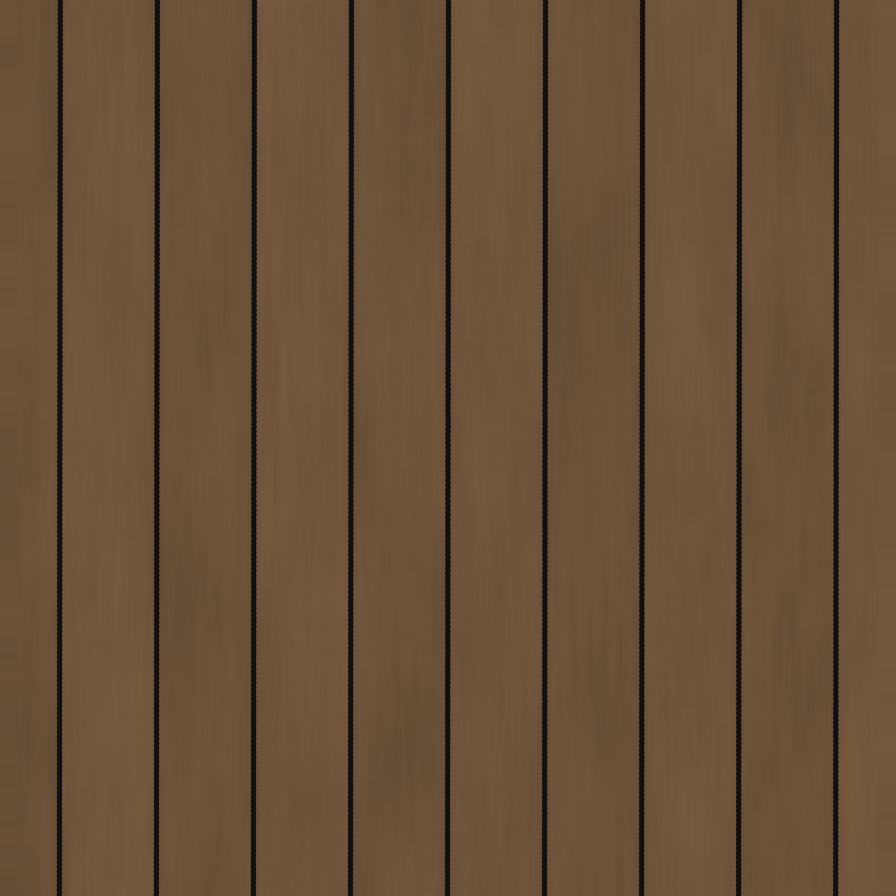
Write a WebGL 1 fragment shader that draws this texture.

```glsl
precision highp float;
uniform vec2 u_resolution;

#define PITCH 0.1083
#define SEAM_HALF_WIDTH 0.0028
#define SEAM_TILT 0.0011
#define SCALLOP_PERIOD 0.0052
#define SCALLOP_DEPTH 0.0004
#define SMEAR_MARGIN 0.019
#define BLOTCH_CONTRAST 0.75
#define GRAIN_CONTRAST 0.5
#define PLANK_CONTRAST 0.12
#define DARK_WOOD vec3(0.392, 0.298, 0.207)
#define LIGHT_WOOD vec3(0.462, 0.355, 0.241)
#define SEAM_COLOR vec3(0.066, 0.060, 0.057)

float hash(vec2 p) {
  vec3 q = fract(vec3(p.xyx) * 0.1031);
  q += dot(q, q.yzx + 33.33);
  return fract((q.x + q.y) * q.z);
}

float noise(vec2 p) {
  vec2 cell = floor(p);
  vec2 f = fract(p);
  f = f * f * (3.0 - 2.0 * f);
  float low = mix(hash(cell), hash(cell + vec2(1.0, 0.0)), f.x);
  float high = mix(hash(cell + vec2(0.0, 1.0)), hash(cell + vec2(1.0, 1.0)), f.x);
  return mix(low, high, f.y);
}

float fbm(vec2 p) {
  float sum = 0.0;
  float weight = 0.5;
  for (int i = 0; i < 4; i++) {
    sum += weight * noise(p);
    p = p * 2.03 + 17.3;
    weight *= 0.5;
  }
  return sum / 0.9375;
}

// Stained wood: broad patches, vertical fibres and faint cross marks
vec3 wood(vec2 p, float plank) {
  vec2 offset = vec2(hash(vec2(plank + 40.0, 3.0)), hash(vec2(plank + 40.0, 8.0))) * 60.0;
  float blotch = fbm(p * vec2(19.0, 6.0) + offset) - 0.5;
  float streak = fbm(p * vec2(115.0, 8.0) + offset + 90.0) - 0.5;
  float fibre = noise(p * vec2(370.0, 26.0) + offset) - 0.5;
  float cross_mark = noise(p * vec2(45.0, 120.0) + offset) - 0.5;
  float alternate = 0.5 - mod(plank, 2.0);
  float tone = 0.5 + BLOTCH_CONTRAST * blotch;
  tone += GRAIN_CONTRAST * (0.8 * streak + 0.38 * fibre + 0.16 * cross_mark);
  tone += PLANK_CONTRAST * 2.0 * alternate;
  return mix(DARK_WOOD, LIGHT_WOOD, clamp(tone, -0.2, 1.2));
}

void main() {
  vec2 uv = gl_FragCoord.xy / u_resolution;
  float pixel = 1.0 / min(u_resolution.x, u_resolution.y);

  // Planks are centred on the middle seam, with a very slight lean
  float across = (uv.x - 0.5 - SEAM_TILT * (uv.y - 0.5)) / PITCH;
  float plank = floor(across);
  float seam_offset = (fract(across + 0.5) - 0.5) * PITCH;

  // Grain is drawn out sideways along the outer margins
  vec2 p = vec2(clamp(uv.x, SMEAR_MARGIN, 1.0 - SMEAR_MARGIN), uv.y);
  vec3 color = wood(p, plank);

  // Soft shade beside each seam
  color *= 1.0 - 0.09 * exp(-abs(seam_offset) / 0.0035);

  // Dark seam with twisted, scalloped edges
  float twist = uv.y / SCALLOP_PERIOD + 0.25 * sign(seam_offset);
  float scallop = SCALLOP_DEPTH * (abs(fract(twist) - 0.5) * 4.0 - 1.0);
  float edge = abs(seam_offset) - SEAM_HALF_WIDTH - scallop;
  float seam = 1.0 - smoothstep(-0.6 * pixel, 0.6 * pixel, edge);
  color = mix(color, SEAM_COLOR, seam);

  gl_FragColor = vec4(color, 1.0);
}
```
